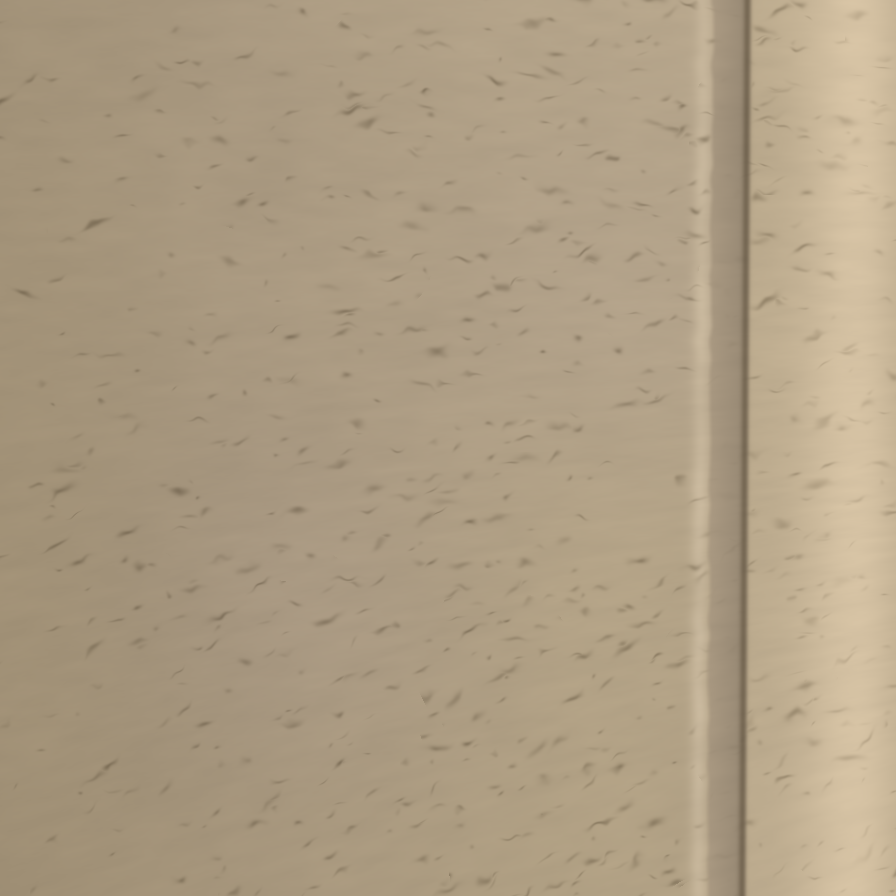
Reproduce this texture procedurally as a WebGL 1 fragment shader.

```glsl
precision highp float;
uniform vec2 u_resolution;

const vec3 PANEL_DARK = vec3(0.625, 0.562, 0.470);
const vec3 PANEL_LIGHT = vec3(0.705, 0.640, 0.535);
const vec3 RIDGE_COLOR = vec3(0.790, 0.725, 0.620);
const vec3 GROOVE_COLOR = vec3(0.640, 0.578, 0.490);
const vec3 CREASE_COLOR = vec3(0.450, 0.395, 0.315);
const vec3 TRIM_COLOR = vec3(0.735, 0.668, 0.555);
const vec3 TRIM_GLOW = vec3(0.835, 0.760, 0.640);
const vec3 SPECK_TINT = vec3(0.70, 0.68, 0.64);
const float RIDGE_X = 0.782;
const float GROOVE_X = 0.793;
const float CREASE_X = 0.831;
const float GLOW_X = 0.957;
const float LEAN = 0.006;
const float SPECK_STRENGTH = 0.75;

float hash(vec2 p) {
  return fract(sin(dot(p, vec2(127.1, 311.7))) * 43758.5453);
}

float noise(vec2 p) {
  vec2 i = floor(p);
  vec2 f = fract(p);
  f = f * f * (3.0 - 2.0 * f);
  return mix(mix(hash(i), hash(i + vec2(1.0, 0.0)), f.x),
             mix(hash(i + vec2(0.0, 1.0)), hash(i + vec2(1.0, 1.0)), f.x), f.y);
}

float fbm(vec2 p) {
  float sum = 0.0;
  float amp = 0.5;
  for (int i = 0; i < 4; i++) {
    sum += amp * noise(p);
    p = p * 2.03 + 17.3;
    amp *= 0.5;
  }
  return sum;
}

vec2 rotate(vec2 p, float a) {
  float c = cos(a);
  float s = sin(a);
  return vec2(c * p.x + s * p.y, c * p.y - s * p.x);
}

float bell(float x, float width) {
  return exp(-x * x / (width * width));
}

// Short soft strokes, one at most per cell; coverage is the chance of a stroke
float specks(vec2 p, float cells, float coverage, float tilt, float seed) {
  vec2 q = p * cells;
  vec2 base = floor(q);
  float mask = 0.0;
  for (int j = -1; j <= 1; j++) {
    for (int i = -1; i <= 1; i++) {
      vec2 cell = base + vec2(float(i), float(j));
      vec2 id = cell + seed;
      vec2 jitter = vec2(hash(id), hash(id + 31.7));
      vec2 d = rotate(q - cell - jitter, tilt + 0.9 * (hash(id + 57.1) - 0.5));
      d.y += 0.5 * d.x * d.x * (hash(id + 11.3) - 0.5);
      vec2 size = vec2(mix(0.12, 0.38, hash(id + 73.9)), mix(0.05, 0.12, hash(id + 91.3)));
      float shape = exp(-dot(d / size, d / size));
      float present = step(hash(id + 43.5), coverage);
      mask = max(mask, present * shape * mix(0.3, 1.0, hash(id + 19.9)));
    }
  }
  return mask;
}

void main() {
  vec2 uv = gl_FragCoord.xy / u_resolution;
  float x = uv.x - LEAN * (uv.y - 0.5);
  float tilt = mix(0.48, 0.02, smoothstep(0.1, 0.8, uv.y));

  // Main panel, lighter towards the ridge and the top
  float light = 0.05 + 0.95 * smoothstep(-0.1, 0.82, uv.x) + 0.22 * (uv.y - 0.45);
  vec3 color = mix(PANEL_DARK, PANEL_LIGHT, light);
  color.b += 0.022 * (noise(uv * 3.0 + 4.0) - 0.5);

  // Worn ridge and recessed groove
  float edge = x + 0.003 * (noise(vec2(3.0, uv.y * 55.0)) - 0.5);
  float wear = 0.65 + 0.35 * noise(vec2(8.0, uv.y * 24.0));
  color = mix(color, RIDGE_COLOR, wear * bell(edge - RIDGE_X, 0.010));
  float groove = smoothstep(GROOVE_X - 0.004, GROOVE_X + 0.003, edge);
  float across = clamp((x - GROOVE_X) / (CREASE_X - GROOVE_X), 0.0, 1.0);
  color = mix(color, GROOVE_COLOR * (1.03 - 0.10 * across), groove);

  // Rounded trim with a broad glow
  float glow = bell(x - GLOW_X, x < GLOW_X ? 0.062 : 0.045);
  vec3 trim = mix(TRIM_COLOR, TRIM_GLOW, glow);
  color = mix(color, trim, smoothstep(CREASE_X - 0.001, CREASE_X + 0.007, x));
  color = mix(color, CREASE_COLOR, 0.88 * bell(x - CREASE_X, 0.0042));

  // Fine brushed grain and broad mottling
  vec2 along = rotate(uv, tilt * 0.6);
  color *= 1.0 + 0.045 * (fbm(along * vec2(22.0, 75.0)) - 0.47);
  color *= 1.0 + 0.035 * (fbm(uv * 6.0 + 9.0) - 0.47);

  // Scattered flecks, denser to the right of the main panel
  vec2 bend = vec2(noise(uv * 90.0), noise(uv * 90.0 + 40.0)) - 0.5;
  vec2 p = uv + 0.007 * bend;
  float density = mix(0.22, 0.48, smoothstep(0.1, 0.6, uv.x)) + 0.3 * (noise(uv * 7.0) - 0.5);
  float flecks = specks(p, 28.0, density, tilt, 5.0);
  flecks = max(flecks, 0.7 * specks(p, 45.0, density * 0.75, tilt, 60.0));
  float smoothPart = groove * (1.0 - smoothstep(CREASE_X, CREASE_X + 0.012, x));
  flecks *= SPECK_STRENGTH * (1.0 - 0.85 * smoothPart) * (1.0 - 0.5 * glow * step(CREASE_X, x));
  color *= mix(vec3(1.0), SPECK_TINT, flecks);

  gl_FragColor = vec4(color, 1.0);
}
```
